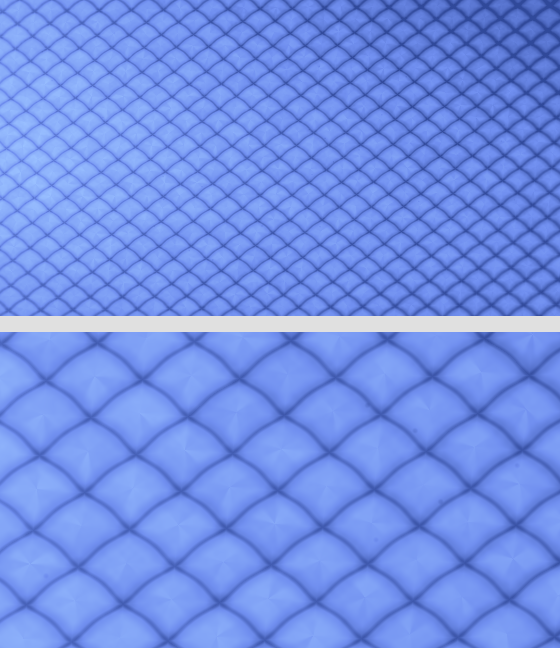
Top: the whole. Bottom: its middle third, enlarged.
Reproduce this texture procedurally as a WebGL 1 fragment shader.

```glsl
precision highp float;
// Blue embossed sheet: a slanted lattice of small domed scales with dark seams.
// Lattice coordinates are bent into arches, then each cell gets seams, facets
// and relief; a broad light field and a blue tone ramp colour the result.
uniform vec2 u_resolution;

const float TAU = 6.2831853;
const vec2 STEP_UP = vec2(0.0544, 0.0400);    // lattice step, up and right
const vec2 STEP_DOWN = vec2(0.0475, -0.0389); // lattice step, down and right
const vec2 ANCHOR = vec2(0.7855, 0.540);      // centre of one scale
const vec3 DEEP_BLUE = vec3(0.24, 0.34, 0.67);
const vec3 MID_BLUE = vec3(0.44, 0.56, 0.94);
const vec3 PALE_BLUE = vec3(0.60, 0.75, 1.0);

float hash(vec2 p) {
  return fract(sin(dot(p, vec2(127.1, 311.7))) * 43758.55);
}

float noise(vec2 p) {
  vec2 i = floor(p);
  vec2 f = smoothstep(0.0, 1.0, fract(p));
  float low = mix(hash(i), hash(i + vec2(1.0, 0.0)), f.x);
  float high = mix(hash(i + vec2(0.0, 1.0)), hash(i + 1.0), f.x);
  return mix(low, high, f.y);
}

// Canvas position to lattice coordinates.
vec2 toLattice(vec2 p, vec2 a, vec2 b) {
  float det = a.x * b.y - a.y * b.x;
  return vec2(p.x * b.y - p.y * b.x, a.x * p.y - a.y * p.x) / det;
}

// Lifts the middle of every seam so the scales have rounded tops.
vec2 archSeams(vec2 q, float lift) {
  return q + lift * vec2(-cos(TAU * q.y), cos(TAU * q.x));
}

// Wedges of slightly different brightness around a scale's centre.
float facets(vec2 d, vec2 id, float count) {
  float turn = (atan(d.y, d.x + 1e-5) / TAU + 0.5) * count;
  float k = floor(turn);
  float here = hash(id + vec2(mod(k, count) * 7.3, 1.7));
  float next = hash(id + vec2(mod(k + 1.0, count) * 7.3, 1.7));
  return mix(here, next, smoothstep(0.2, 0.8, turn - k)) - 0.5;
}

// Bright at the left, fading to the right and away from a sloping ridge.
float lightField(vec2 uv) {
  float offset = uv.y - mix(0.58, 0.30, uv.x);
  vec2 toGlow = uv - vec2(0.0, 0.48);
  float glow = 0.10 * exp(-10.0 * dot(toGlow, toGlow));
  return 0.78 - 0.34 * uv.x - 0.62 * offset * offset + glow;
}

// Sparse small dark specks.
float specks(vec2 p, float cells) {
  vec2 id = floor(p * cells);
  vec2 spot = 0.25 + 0.5 * vec2(hash(id + 3.1), hash(id + 8.7));
  float dist = length(fract(p * cells) - spot);
  return step(0.975, hash(id)) * (1.0 - smoothstep(0.02, 0.10, dist));
}

vec3 blueRamp(float t) {
  vec3 shade = mix(DEEP_BLUE, MID_BLUE, clamp(t * 2.0, -0.25, 1.0));
  return mix(shade, PALE_BLUE, clamp(t * 2.0 - 1.0, 0.0, 1.15));
}

void main() {
  vec2 uv = gl_FragCoord.xy / u_resolution;
  vec2 p = gl_FragCoord.xy / u_resolution.y;
  float pixel = 18.0 / u_resolution.y; // one pixel in cell units

  // Repeating scales
  vec2 q = archSeams(toLattice(p - ANCHOR, STEP_UP, STEP_DOWN), 0.025);
  vec2 id = floor(q + 0.5);
  vec2 f = q - id;
  vec2 local = f.x * STEP_UP + f.y * STEP_DOWN;
  float edge = 0.5 - max(abs(f.x), abs(f.y));
  float height = f.x - f.y; // -1 at the bottom tip, 1 at the top

  // Seams go soft towards the corners and the right side
  float blur = smoothstep(0.30, 0.75, length(uv - vec2(0.42, 0.52)));
  float soft = max(0.05 + 0.08 * blur, pixel);
  float seam = 1.0 - smoothstep(0.0, 0.015 + soft, edge);
  float shadow = 1.0 - smoothstep(0.0, 0.22 + 0.08 * uv.x, edge);
  float node = 1.0 - smoothstep(0.04, 0.24, length(0.5 - abs(f)));

  // Brightness of the relief
  float tone = lightField(uv);
  tone += 0.04 * (1.0 - shadow) + 0.05 * height * (1.0 - seam);
  tone += 0.13 * facets(local, id, 9.0) * (1.0 - shadow) * (1.0 - 0.6 * blur);
  tone += 0.04 * exp(-dot(f, f) * 18.0);
  tone -= (0.23 - 0.08 * blur) * seam + (0.15 + 0.07 * uv.x) * shadow;
  tone -= 0.15 * node;

  // Wear: uneven cells, cloudy patches, specks and fine grain
  tone += 0.05 * (hash(id + 5.3) - 0.5);
  tone += 0.05 * (noise(p * 34.0) - 0.5) + 0.04 * (noise(p * 150.0) - 0.5);
  tone -= 0.12 * specks(p, 26.0) * (1.0 - blur);

  gl_FragColor = vec4(blueRamp(tone), 1.0);
}
```
